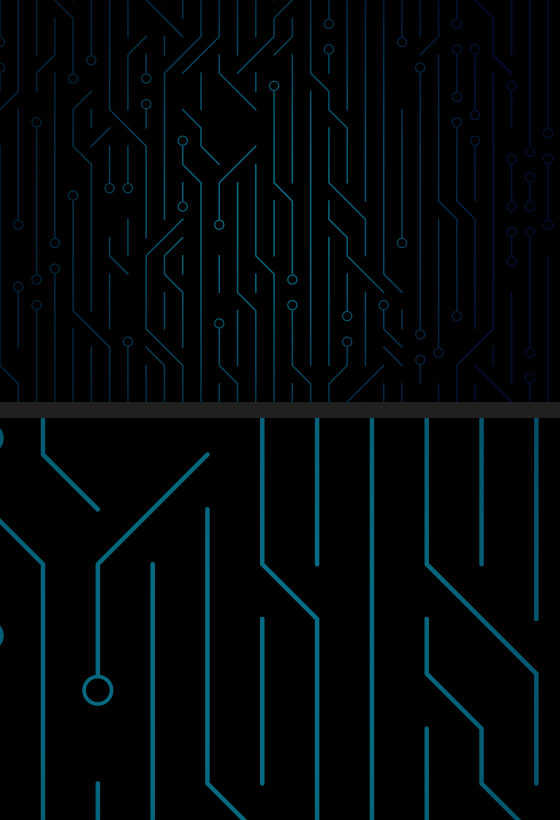
Top, the full canvas; bottom, a detail of the centre.
A WebGL 1 fragment shader for this pattern:

```glsl
precision highp float;
// Circuit-board traces on black: vertical lines on a square lattice that break,
// sidestep along 45 degree bends and end in ring-shaped pads. Each lattice cell
// decides its parts by hash; the nearest part gives a distance, lit by a soft glow.

uniform vec2 u_resolution;

const float ROWS = 22.0;          // lattice cells over the canvas height
const float TRACE_HALF = 0.041;   // half widths and radii in cells
const float RING_HALF = 0.034;
const float PAD_RADIUS = 0.25;
const float PAD_OFFSET = 0.3;
const float BREAK_CHANCE = 0.08;
const float PAD_CHANCE = 0.78;
const float FAR = 9.0;

float hash(vec2 p) {
  return fract(sin(dot(p, vec2(12.99, 78.23))) * 43758.5);
}

float segmentDistance(vec2 p, vec2 a, vec2 b) {
  vec2 ab = b - a;
  float t = clamp(dot(p - a, ab) / dot(ab, ab), 0.0, 1.0);
  return length(p - a - ab * t);
}

// Bends share one direction inside a block of 6 by 2 cells.
float bendDirection(vec2 cell) {
  return hash(floor(cell / vec2(6.0, 2.0)) + 31.7) < 0.5 ? -1.0 : 1.0;
}

// A bend crosses the cell to the next column; some run on for two cells.
bool hasBend(vec2 cell) {
  float rowInBand = mod(cell.y, 2.0);
  float lane = cell.x - bendDirection(cell) * rowInBand;
  float h = hash(vec2(lane, floor(cell.y * 0.5)) + 57.3);
  return rowInBand < 0.5 ? h < 0.08 : (h < 0.035 || h > 0.955);
}

// True where a bend leaves or enters the column beside this cell.
bool isCrossed(vec2 cell) {
  return hasBend(cell) || hasBend(cell - vec2(1.0, 0.0));
}

// Breaks are two cells tall, so that two pads can face each other.
bool isBroken(vec2 cell) {
  return hash(cell + 3.1) < BREAK_CHANCE
      || hash(cell + vec2(3.1, 2.1)) < BREAK_CHANCE;
}

bool hasTrace(vec2 cell) {
  return !isBroken(cell) && !isCrossed(cell);
}

// Distance to the straight trace and the bend of one cell.
float traceDistance(vec2 p, vec2 cell) {
  float d = FAR;
  if (hasTrace(cell)) {
    d = segmentDistance(p, cell, cell + vec2(0.0, 1.0));
  }
  if (hasBend(cell)) {
    float side = bendDirection(cell) * 0.5;
    vec2 middle = cell + 0.5;
    vec2 reach = vec2(side, 0.5);
    d = min(d, segmentDistance(p, middle - reach, middle + reach));
  }
  return d;
}

// Distance to the rings that close the traces above and below a break.
float padDistance(vec2 p, vec2 cell) {
  float d = FAR;
  if (!isBroken(cell) || isCrossed(cell)) return d;
  vec2 up = vec2(0.0, 1.0);
  if (hasTrace(cell - up) && hash(cell + 11.9) < PAD_CHANCE) {
    d = abs(length(p - cell - up * PAD_OFFSET) - PAD_RADIUS);
  }
  if (hasTrace(cell + up) && hash(cell + 23.3) < PAD_CHANCE) {
    d = min(d, abs(length(p - cell - up * (1.0 - PAD_OFFSET)) - PAD_RADIUS));
  }
  return d;
}

float coverage(float d, float halfWidth, float pixel) {
  return clamp((halfWidth - d) / pixel + 0.5, 0.0, 1.0);
}

// Teal in the centre, dim blue on the left and navy on the right.
vec3 glowColor(vec2 uv) {
  vec3 centerTeal = vec3(0.02, 0.43, 0.52);
  vec3 leftBlue = vec3(0.0, 0.13, 0.22);
  vec3 rightNavy = vec3(0.01, 0.055, 0.19);
  vec3 rim = mix(leftBlue, rightNavy, smoothstep(0.3, 0.9, uv.x));
  float fromCenter = length((uv - vec2(0.48, 0.47)) * vec2(1.0, 0.62));
  return mix(centerTeal, rim, smoothstep(0.02, 0.48, fromCenter));
}

void main() {
  vec2 p = gl_FragCoord.xy / u_resolution.y * ROWS;
  float pixel = ROWS / u_resolution.y;
  float trace = FAR;
  float pad = FAR;

  // Nearest parts among the surrounding cells.
  for (int j = -1; j <= 1; j++) {
    for (int i = -1; i <= 1; i++) {
      vec2 cell = floor(p) + vec2(float(i), float(j));
      trace = min(trace, traceDistance(p, cell));
      pad = min(pad, padDistance(p, cell));
    }
  }

  float ink = max(coverage(trace, TRACE_HALF, pixel), coverage(pad, RING_HALF, pixel));
  gl_FragColor = vec4(glowColor(gl_FragCoord.xy / u_resolution) * ink, 1.0);
}
```
